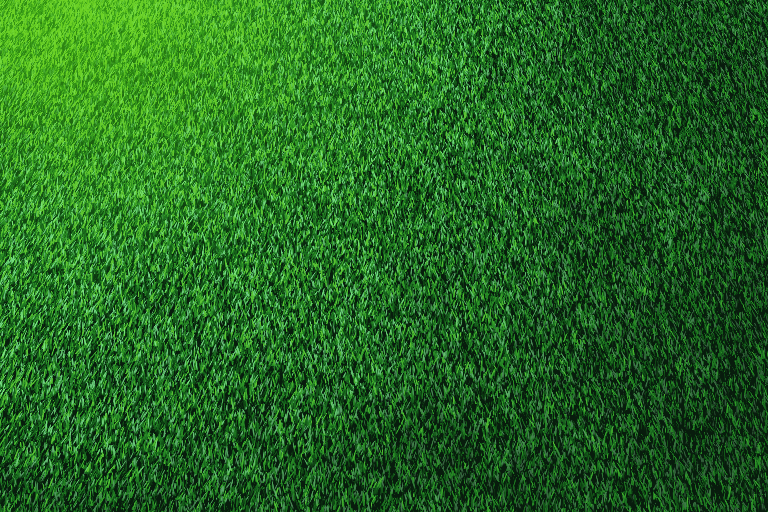
This texture is drawn by a Shadertoy shader. Its source:

```glsl
const vec3 SOIL   = vec3(0.03, 0.11, 0.05);
const vec3 SHADE  = vec3(0.06, 0.29, 0.08);
const vec3 LEAF   = vec3(0.10, 0.42, 0.12);
const vec3 BRIGHT = vec3(0.17, 0.57, 0.15);
const vec3 SUNLIT = vec3(0.36, 0.76, 0.20);
const vec3 GLINT  = vec3(0.42, 0.76, 0.49);

const int   LAYERS  = 11;
const float CELL    = 0.017;  // spacing of blade roots
const float RECEDE  = 0.35;   // shrinking of blades towards the top

vec3 hash3(vec3 p) {
    p = fract(p * vec3(0.1031, 0.1030, 0.0973));
    p += dot(p, p.yxz + 33.33);
    return fract((p.xxy + p.yxx) * p.zyx);
}

float valueNoise(vec2 p) {
    vec2 i = floor(p), f = fract(p);
    f = f * f * (3.0 - 2.0 * f);
    float bottom = mix(hash3(vec3(i, 7.0)).x, hash3(vec3(i + vec2(1, 0), 7.0)).x, f.x);
    float top = mix(hash3(vec3(i + vec2(0, 1), 7.0)).x, hash3(vec3(i + 1.0, 7.0)).x, f.x);
    return mix(bottom, top, f.y);
}

// Dark to light greens, tone from 0 to 1
vec3 grassRamp(float tone) {
    float t = clamp(tone, 0.0, 1.0) * 4.0;
    vec3 c = mix(SOIL, SHADE, clamp(t, 0.0, 1.0));
    c = mix(c, LEAF, clamp(t - 1.0, 0.0, 1.0));
    c = mix(c, BRIGHT, clamp(t - 2.0, 0.0, 1.0));
    return mix(c, SUNLIT, clamp(t - 3.0, 0.0, 1.0));
}

// Light falls from the upper left and fades to the right and bottom
float lawnLight(vec2 uv, vec2 ground) {
    float left = 0.34 + 0.62 * uv.y;
    float right = 0.20 + 0.10 * uv.y;
    float patches = valueNoise(uv * vec2(9.0, 7.0) + 20.0) - 0.5;
    float clumps = valueNoise(ground * 38.0 + 60.0) - 0.5;
    return mix(left, right, smoothstep(0.1, 1.1, uv.x)) + 0.11 * patches + 0.12 * clumps;
}

// Coverage (x) and position along a tapered, bent blade (y)
vec2 blade(vec2 p, float len, float halfWidth, float lean, float bend, float pixel) {
    float t = p.y / len;
    float along = clamp(t, 0.0, 1.0);
    float spine = len * (lean * along + bend * along * along);
    float width = halfWidth * (1.0 - 0.7 * along * along);
    float side = clamp((width - abs(p.x - spine)) / pixel + 0.5, 0.0, 1.0);
    float ends = smoothstep(0.0, 0.12, t) * (1.0 - smoothstep(0.85, 1.0, t));
    return vec2(side * ends, along);
}

// Paints one layer over the surface: x is tone, y is glint
vec2 paintLayer(vec2 surface, vec2 p, float layer, float light, float pixel) {
    vec2 q = p / CELL + hash3(vec3(layer, 3.0, 11.0)).xy * 20.0 + 100.0;
    vec2 base = floor(q);
    float height = layer / float(LAYERS - 1);
    for (int j = 0; j >= -2; j--) {
        for (int i = -1; i <= 1; i++) {
            vec2 id = base + vec2(i, j);
            vec3 place = hash3(vec3(id, layer + 1.0));
            vec3 look = hash3(vec3(id, layer + 41.0));
            vec2 local = (q - id - place.xy) * CELL;
            float len = mix(0.011, 0.026, place.z);
            float halfWidth = mix(0.0011, 0.0022, look.z);
            float lean = (look.x - 0.47) * 1.0;
            float bend = (fract(look.x * 17.0) - 0.5) * 0.25;
            vec2 b = blade(local, len, halfWidth, lean, bend, pixel);
            float tone = light + 1.15 * (look.y - 0.5)
                       + 0.12 * (height - 0.5) + 0.22 * (b.y - 0.5);
            float glint = step(0.8, fract(look.y * 23.0)) * smoothstep(0.05, 0.4, b.y);
            surface = mix(surface, vec2(tone, glint), b.x);
        }
    }
    return surface;
}

void mainImage(out vec4 fragColor, in vec2 fragCoord) {
    vec2 uv = fragCoord / iResolution.xy;
    float aspect = iResolution.x / iResolution.y;

    // Ground coordinates, finer in the distance
    float scale = 1.0 - RECEDE * uv.y;
    vec2 ground = vec2((uv.x - 0.5) * aspect / scale, -log(scale) / RECEDE);
    float pixel = 0.8 / (iResolution.y * scale);

    // Dark gaps first, then blades from low to high
    float light = lawnLight(uv, ground);
    vec2 surface = vec2(light - 0.55, 0.0);
    for (int k = 0; k < LAYERS; k++) {
        surface = paintLayer(surface, ground, float(k), light, pixel);
    }

    // Soft warm glow in the upper left evens out the shadows there
    vec2 fromSun = (uv - vec2(0.08, 0.95)) / vec2(0.30, 0.28);
    float glow = exp(-dot(fromSun, fromSun));
    float tone = mix(surface.x, light, 0.45 * glow);
    vec3 color = grassRamp(tone);

    // Cool glints, dimmer in the shade
    vec3 glint = GLINT * mix(0.5, 1.2, smoothstep(0.15, 0.6, light));
    color = mix(color, glint, surface.y * 0.85 * (1.0 - 0.75 * glow));
    color += glow * vec3(0.06, 0.06, -0.06);

    fragColor = vec4(clamp(color, 0.0, 1.0), 1.0);
}
```
